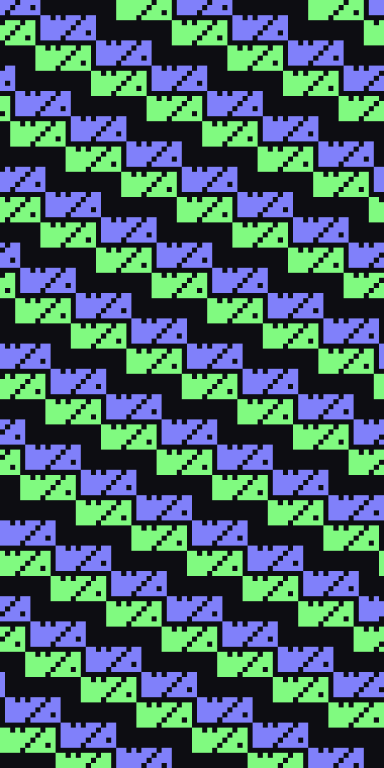
Reproduce this pattern procedurally as a Shadertoy shader.

```glsl
#define CELLS_ACROSS 76.0
#define BRICK vec2(11.0, 5.0)
#define PERIOD 38.0
#define VIOLET_ORIGIN vec2(8.0, 3.0)
#define GREEN_ORIGIN vec2(-4.0, 4.0)
#define VIOLET vec3(0.50, 0.50, 0.98)
#define GREEN vec3(0.50, 0.98, 0.50)
#define GROUND vec3(0.05, 0.05, 0.07)
#define SAMPLES 5

// Dark cells inside a brick: two top notches, a rising diagonal, one dot
bool isHole(vec2 cell) {
    bool notch = cell.y == 0.0 && (cell.x == 2.0 || cell.x == 4.0);
    bool diagonal = cell.x + cell.y == 8.0;
    bool dotCell = cell == vec2(9.0, 3.0);
    return notch || diagonal || dotCell;
}

// Staircase of bricks: each row steps one brick width to the right
bool inStair(vec2 cell, vec2 origin) {
    vec2 p = cell - origin;
    float row = floor((p.y + 0.5) / BRICK.y);
    vec2 local = p - BRICK * row;
    local.x -= PERIOD * floor((local.x + 0.5) / PERIOD);
    return local.x < BRICK.x && !isHole(local);
}

vec3 patternColor(vec2 p) {
    vec2 cell = floor(p);
    if (inStair(cell, VIOLET_ORIGIN)) return VIOLET;
    if (inStair(cell, GREEN_ORIGIN)) return GREEN;
    return GROUND;
}

void mainImage(out vec4 fragColor, in vec2 fragCoord) {
    float scale = CELLS_ACROSS / iResolution.x;
    vec2 center = vec2(fragCoord.x, iResolution.y - fragCoord.y);

    // Average a grid of samples over the pixel to smooth cell edges
    vec3 sum = vec3(0.0);
    for (int j = 0; j < SAMPLES; j++) {
        for (int i = 0; i < SAMPLES; i++) {
            vec2 offset = (vec2(i, j) + 0.5) / float(SAMPLES) - 0.5;
            sum += patternColor((center + offset) * scale);
        }
    }
    fragColor = vec4(sum / float(SAMPLES * SAMPLES), 1.0);
}
```
